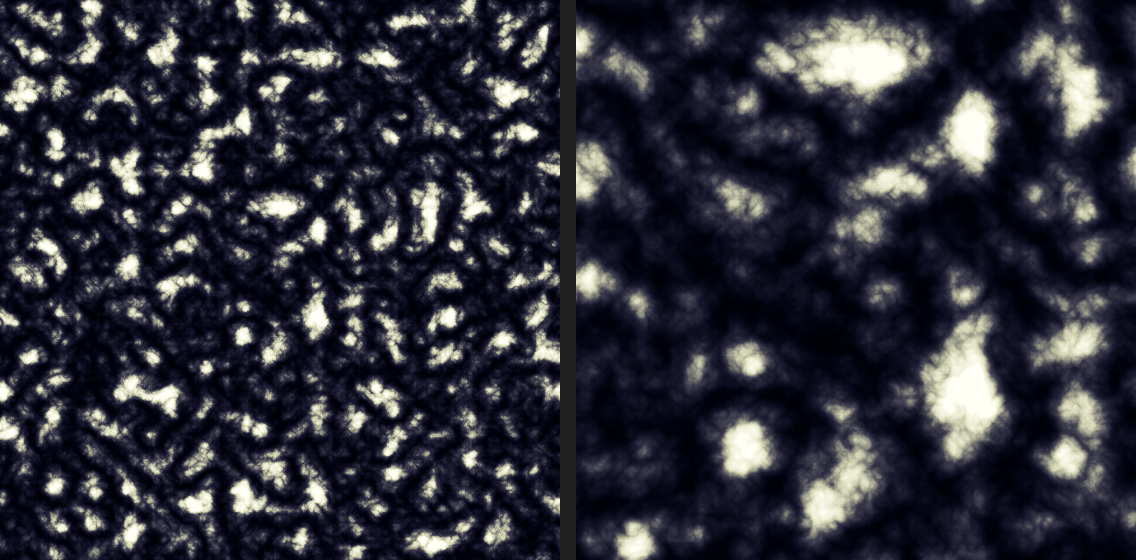
Left, the full canvas; right, a detail of the centre.
Reproduce this texture procedurally as a WebGL 2 fragment shader.

```glsl
#version 300 es
precision highp float;
precision highp int;

// Billowy turbulence: glowing cream clumps on a midnight blue ground with dark veins.
// Octaves of folded gradient noise are summed, then coloured by a steep ramp
// that keeps most of the field dark and lets only the peaks light up.

uniform vec2 u_resolution;
out vec4 fragColor;

const float BASE_CELLS = 15.0;   // coarse noise cells across the canvas
const int OCTAVES = 6;
const float GAIN = 0.5;          // amplitude ratio between octaves
const float LACUNARITY = 2.0;    // frequency ratio between octaves
const vec2 OCTAVE_SHIFT = vec2(17.37, 9.71);

// Ramp: turbulence level of each stop and its colour
const int STOPS = 9;
const float LEVELS[STOPS] = float[STOPS](
    0.12, 0.233, 0.33, 0.392, 0.474, 0.542, 0.596, 0.65, 0.74);
const vec3 COLOURS[STOPS] = vec3[STOPS](
    vec3(0.00, 0.00, 0.03),
    vec3(0.02, 0.02, 0.08),
    vec3(0.07, 0.07, 0.145),
    vec3(0.125, 0.125, 0.205),
    vec3(0.25, 0.25, 0.31),
    vec3(0.56, 0.56, 0.51),
    vec3(0.80, 0.80, 0.68),
    vec3(0.92, 0.92, 0.82),
    vec3(1.00, 1.00, 0.96));

// Integer hash of a lattice point, giving two values in 0..1
vec2 hash2(ivec2 cell, int seed) {
    uvec3 v = uvec3(ivec3(cell, seed)) * 1664525u + 1013904223u;
    v.x += v.y * v.z;
    v.y += v.z * v.x;
    v.z += v.x * v.y;
    v ^= v >> 16u;
    v.x += v.y * v.z;
    v.y += v.z * v.x;
    return vec2(v.xy >> 8u) / 16777216.0;
}

// Slope at a lattice corner, seen from an offset within the cell
float cornerSlope(ivec2 cell, vec2 offset, int seed) {
    vec2 gradient = normalize(hash2(cell, seed) * 2.0 - 1.0 + 1e-5);
    return dot(gradient, offset);
}

float gradientNoise(vec2 p, int seed) {
    ivec2 cell = ivec2(floor(p));
    vec2 f = fract(p);
    vec2 fade = f * f * f * (f * (f * 6.0 - 15.0) + 10.0);
    ivec2 e = ivec2(1, 0);
    float bottom = mix(cornerSlope(cell, f, seed),
                       cornerSlope(cell + e.xy, f - vec2(1.0, 0.0), seed), fade.x);
    float top = mix(cornerSlope(cell + e.yx, f - vec2(0.0, 1.0), seed),
                    cornerSlope(cell + e.xx, f - vec2(1.0, 1.0), seed), fade.x);
    return mix(bottom, top, fade.y);
}

// Folding each octave at zero makes round lobes parted by creases
float turbulence(vec2 p) {
    float total = 0.0;
    float amplitude = 1.0;
    for (int i = 0; i < OCTAVES; i++) {
        total += amplitude * abs(gradientNoise(p, i + 1));
        p = p * LACUNARITY + OCTAVE_SHIFT;
        amplitude *= GAIN;
    }
    return total;
}

vec3 ramp(float level) {
    vec3 colour = COLOURS[0];
    for (int i = 1; i < STOPS; i++) {
        float t = clamp((level - LEVELS[i - 1]) / (LEVELS[i] - LEVELS[i - 1]), 0.0, 1.0);
        colour = mix(colour, COLOURS[i], t);
    }
    return colour;
}

void main() {
    vec2 uv = gl_FragCoord.xy / min(u_resolution.x, u_resolution.y);
    fragColor = vec4(ramp(turbulence(uv * BASE_CELLS)), 1.0);
}
```
